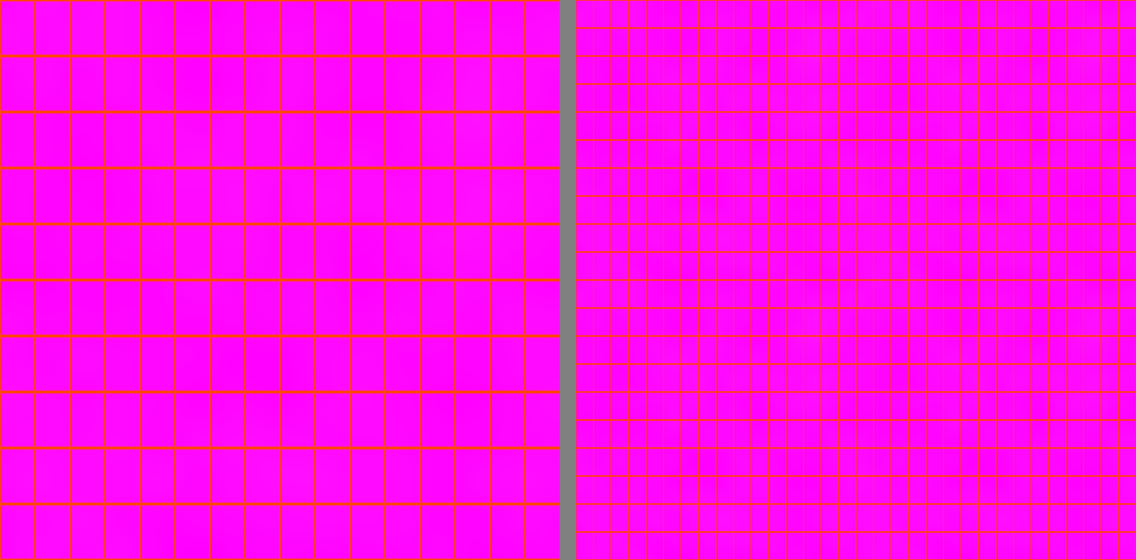
Left: one tile. Right: repeated 2 by 2.
Reproduce this pattern procedurally as a WebGL 1 fragment shader.

```glsl
precision highp float;
// Magenta tiles in a 16 by 10 grid, with thin orange joints and faint cloudy mottling.

uniform vec2 u_resolution;

const vec2 GRID = vec2(16.0, 10.0);
const vec2 JOINT_HALF_WIDTH = vec2(0.00157, 0.00257);
const vec3 JOINT_COLOR = vec3(1.0, 0.27, 0.0);
const vec3 TILE_COLOR = vec3(1.0, 0.03, 1.0);
const float MOTTLE_STRENGTH = 0.07;

// Sine-free hash of a lattice point, from 0 to 1.
float hash(vec2 p) {
  vec3 q = fract(vec3(p.xyx) * 0.1031);
  q += dot(q, q.yzx + 33.33);
  return fract((q.x + q.y) * q.z);
}

// Value noise that wraps after a whole number of lattice cells.
float wrappedNoise(vec2 p, float period, float seed) {
  vec2 cell = floor(p);
  vec2 f = fract(p);
  f = f * f * (3.0 - 2.0 * f);
  vec2 lo = mod(cell, period);
  vec2 hi = mod(cell + 1.0, period);
  float bottom = mix(hash(lo + seed), hash(vec2(hi.x, lo.y) + seed), f.x);
  float top = mix(hash(vec2(lo.x, hi.y) + seed), hash(hi + seed), f.x);
  return mix(bottom, top, f.y);
}

// Two octaves of tiling noise, centred on zero.
float mottle(vec2 uv) {
  float broad = wrappedNoise(uv * 6.0, 6.0, 11.0);
  float fine = wrappedNoise(uv * 14.0, 14.0, 47.0);
  return mix(broad, fine, 0.4) - 0.5;
}

// Distance to the nearest joint on each axis, in canvas units.
vec2 jointDistance(vec2 uv, vec2 grid) {
  return abs(fract(uv * grid + 0.5) - 0.5) / grid;
}

// Soft coverage of the joints on both axes.
float jointMask(vec2 dist, vec2 halfWidth, vec2 blur) {
  vec2 cover = 1.0 - smoothstep(halfWidth - blur, halfWidth + blur, dist);
  return max(cover.x, cover.y);
}

void main() {
  vec2 uv = gl_FragCoord.xy / u_resolution;
  vec2 blur = 0.7 / u_resolution;

  // Tile face
  vec3 color = TILE_COLOR;
  color.g = max(color.g + MOTTLE_STRENGTH * mottle(uv), 0.0);

  // Joints
  float joint = jointMask(jointDistance(uv, GRID), JOINT_HALF_WIDTH, blur);
  gl_FragColor = vec4(mix(color, JOINT_COLOR, joint), 1.0);
}
```
